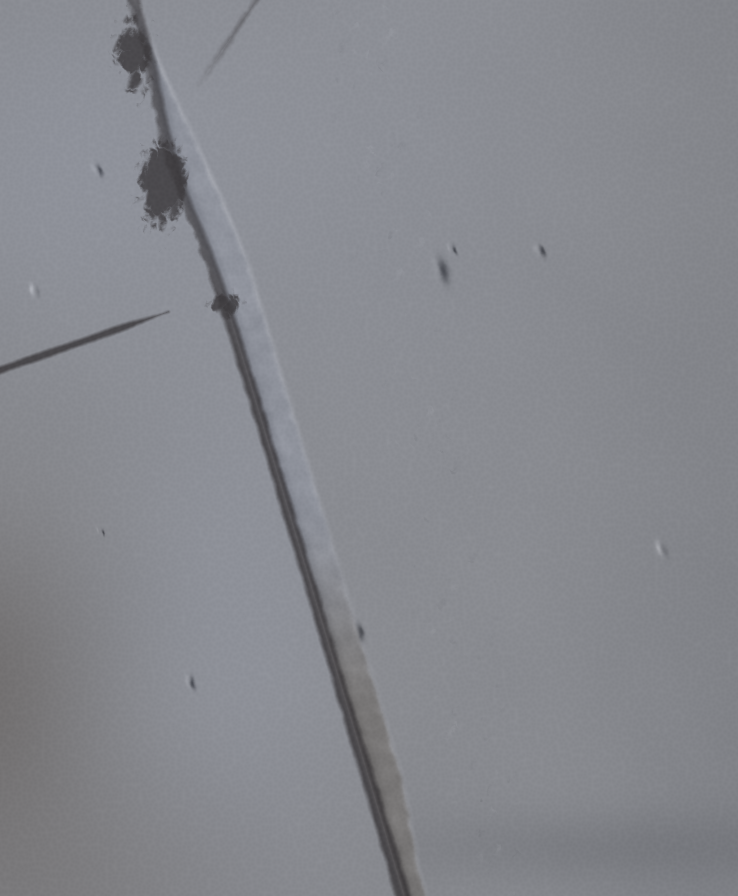
Write a Shadertoy shader that draws this texture.

```glsl
const vec3 PLASTER = vec3(0.535, 0.542, 0.563);
const vec3 COOL = vec3(0.575, 0.59, 0.63);
const vec3 WARM_SHADE = vec3(0.42, 0.405, 0.40);
const vec3 SEAM_DARK = vec3(0.23, 0.22, 0.23);
const vec3 LIP_LIGHT = vec3(0.66, 0.67, 0.70);
const vec2 SEAM_TOP = vec2(0.150, 1.0);
const float SEAM_SLOPE = 0.30;
const float LIP_WIDTH = 0.038;
const float SEAM_WIDTH = 0.0065;
const float GRAIN = 0.022;

// Small marks: centre x, centre y, size
const vec3 CHIPS[9] = vec3[9](
    vec3(0.495, 0.698, 0.016), vec3(0.508, 0.721, 0.006), vec3(0.605, 0.719, 0.008),
    vec3(0.216, 0.238, 0.008), vec3(0.111, 0.809, 0.008), vec3(0.115, 0.405, 0.004),
    vec3(0.402, 0.294, 0.011), vec3(0.742, 0.385, 0.010), vec3(0.042, 0.674, 0.007));

vec2 hash2(vec2 p) {
    vec3 q = fract(p.xyx * vec3(0.1031, 0.1030, 0.0973));
    q += dot(q, q.yzx + 33.33);
    return fract((q.xx + q.yz) * q.zy);
}

// Distance to the nearest scattered point
float cellular(vec2 p) {
    vec2 cell = floor(p), f = fract(p);
    float d = 2.0;
    for (int j = -1; j <= 1; j++)
        for (int i = -1; i <= 1; i++) {
            vec2 o = vec2(i, j);
            d = min(d, length(o + hash2(cell + o + 57.0) - f));
        }
    return d;
}

float waves(vec2 p) {
    float sum = 0.0, amp = 0.5;
    for (int i = 0; i < 5; i++) {
        sum += amp * sin(p.x + 1.7 * sin(p.y)) * cos(p.y * 1.1 + sin(p.x * 0.7));
        p = mat2(1.5, 1.2, -1.2, 1.5) * p + 2.3;
        amp *= 0.55;
    }
    return sum;
}

float blob(vec2 p, vec2 centre, vec2 radius) {
    vec2 d = (p - centre) / radius;
    return exp(-dot(d, d));
}

float segment(vec2 p, vec2 a, vec2 b) {
    vec2 d = b - a;
    return length(p - a - d * clamp(dot(p - a, d) / dot(d, d), 0.0, 1.0));
}

float stroke(float d, float halfWidth, float blur) {
    return 1.0 - smoothstep(halfWidth - blur, halfWidth + blur, abs(d));
}

// Broad light on the wall
vec3 wall(vec2 p, float side) {
    vec3 col = PLASTER + 0.010 * waves(p * 9.0);
    col = mix(col, COOL, 0.65 * blob(p, vec2(0.10, 0.82), vec2(0.22, 0.20)));
    col = mix(col, COOL, 0.35 * blob(p, vec2(0.42, 0.85), vec2(0.25, 0.35)));
    col = mix(col, COOL, 0.55 * (1.0 - side) * blob(p, vec2(0.27, 0.32), vec2(0.14, 0.35)));
    col = mix(col, WARM_SHADE, 0.75 * blob(p, vec2(-0.03, 0.22), vec2(0.13, 0.20)));
    col = mix(col, WARM_SHADE, 0.35 * blob(p, vec2(0.05, 0.0), vec2(0.25, 0.14)));
    col -= 0.045 * side * blob(p, vec2(0.70, 0.055), vec2(0.30, 0.04));
    return col - 0.035 * smoothstep(0.55, 0.85, p.x) * (1.0 - 0.5 * p.y);
}

void mainImage(out vec4 fragColor, in vec2 fragCoord) {
    vec2 p = fragCoord / iResolution.y;
    float px = 1.0 / iResolution.y;
    float down = SEAM_TOP.y - p.y;
    float rough = waves(p * 75.0);
    float upper = 1.0 - smoothstep(0.25, 0.42, down);

    // Signed offsets from the seam and its raised lip
    float bend = -0.012 * blob(vec2(down, 0.0), vec2(0.18, 0.0), vec2(0.10, 1.0));
    float s = p.x - SEAM_TOP.x - SEAM_SLOPE * down - bend;
    float lip = LIP_WIDTH * smoothstep(-0.02, 0.32, down) - 0.013 * smoothstep(0.85, 1.0, down);
    float lipEdge = s + bend - lip + 0.0015 * rough;
    float blur = 0.0025 + px;
    vec3 col = wall(p, smoothstep(-0.01, 0.01, s));

    // Strip between seam and lip, browner towards the bottom
    float strip = smoothstep(-blur, blur, s) * (1.0 - smoothstep(-blur, blur, lipEdge));
    vec3 stripCol = mix(COOL * 0.98, vec3(0.47, 0.46, 0.455), smoothstep(0.55, 0.8, down));
    stripCol -= 0.12 * (1.0 - smoothstep(0.0, 0.018, s)) - 0.035 * rough;
    col = mix(col, stripCol, 0.85 * strip);
    float glint = mix(0.75, 0.35, smoothstep(0.2, 0.65, down));
    col = mix(col, LIP_LIGHT, glint * stroke(lipEdge, 0.0025, blur) * (0.8 + 0.4 * rough));

    // Dark seam with a paler core lower down
    float width = SEAM_WIDTH * (1.0 + 0.5 * upper * rough + 0.25 * smoothstep(0.7, 1.0, down));
    float seam = stroke(s + 0.0015 * rough, width, blur);
    col = mix(col, SEAM_DARK, seam * (0.82 - 0.22 * upper));
    col += 0.10 * stroke(s - 0.001, 0.001, blur) * (1.0 - upper);

    // Grime crusted along the upper seam
    float crust = blob(p, vec2(0.185, 0.80), vec2(0.022, 0.035))
        + 0.8 * blob(p, vec2(0.150, 0.94), vec2(0.026, 0.055))
        + 0.8 * blob(p, vec2(0.252, 0.66), vec2(0.022, 0.018))
        + 0.45 * blob(p, vec2(0.175, 0.78), vec2(0.03, 0.07));
    float flakes = cellular(p * vec2(95.0, 60.0) + rough);
    float dirt = smoothstep(0.35, 0.75, crust * 1.15 - 0.55 * flakes + 0.18);
    col = mix(col, SEAM_DARK, 0.8 * dirt * (1.0 - 0.7 * stroke(lipEdge, 0.004, blur)));

    // Side crack and faint diagonal scratch
    float crackWidth = 0.0033 * (1.0 - smoothstep(0.13, 0.19, p.x)) + 0.0006;
    float crack = segment(p, vec2(-0.02, 0.580), vec2(0.188, 0.652)) + 0.0008 * rough;
    col = mix(col, SEAM_DARK, 0.82 * stroke(crack, crackWidth, 0.0015 + px));
    float scratch = segment(p, vec2(0.222, 0.905), vec2(0.29, 1.005)) + 0.003 * rough;
    col = mix(col, SEAM_DARK, 0.42 * stroke(scratch, 0.0025, blur) * smoothstep(0.88, 0.98, p.y));

    // Chips: a dark tilted nick with a bright rim
    for (int i = 0; i < 9; i++) {
        vec2 q = p - CHIPS[i].xy + 0.002 * rough;
        q.x += 0.25 * q.y;
        vec2 size = CHIPS[i].z * vec2(0.32, 0.8);
        float pale = i > 6 ? 1.0 : 0.0;
        col -= mix(0.25, 0.07, pale) * blob(q, vec2(0.0), size);
        col += mix(0.05, 0.13, pale) * blob(q, vec2(-0.006, 0.003), size);
    }

    // Shallow scuffs drifting down the right side, then fine grain
    float trail = blob(vec2(p.x - 0.40 - 0.16 * down, 0.0), vec2(0.0), vec2(0.045, 1.0));
    float scuff = smoothstep(0.25, 0.05, cellular(p * vec2(42.0, 26.0) + 0.8 * rough));
    col -= 0.05 * trail * scuff * rough * step(0.0, s);
    col += GRAIN * (cellular(p * 210.0) - 0.5);
    fragColor = vec4(clamp(col, 0.0, 1.0), 1.0);
}
```
